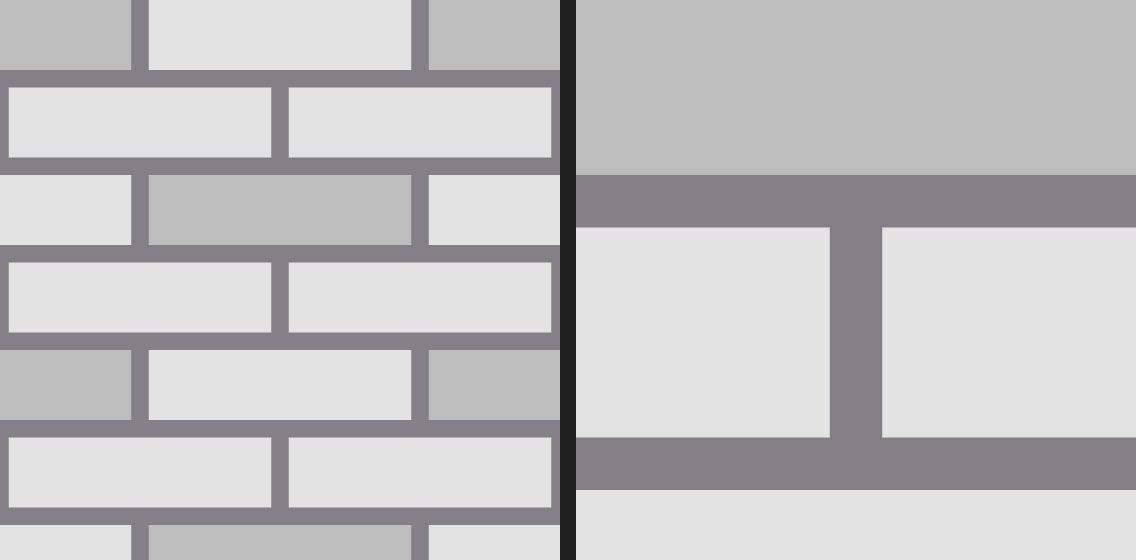
Left, the full canvas; right, a detail of the centre.
A three.js fragment shader for this pattern:

```glsl
// Flat running-bond brick wall: pale bricks, some darker ones, wide mauve-grey mortar.
varying vec2 vUv;

// Signed distance to an axis-aligned box centred on the origin
float boxDistance(vec2 p, vec2 halfSize) {
  vec2 d = abs(p) - halfSize;
  return max(d.x, d.y);
}

void main() {
  // One unit is a mortar joint, 1/32 of the canvas; rows are counted from the top
  vec2 p = vec2(vUv.x, 1.0 - vUv.y) * 32.0;
  float pixel = fwidth(p.y);
  vec2 pitch = vec2(16.0, 5.0);

  // Even rows are shifted by half a brick
  p.y += 0.5;
  float row = floor(p.y / pitch.y);
  float evenRow = 1.0 - mod(row, 2.0);
  p.x += 0.5 * pitch.x * evenRow;
  float column = floor(p.x / pitch.x);
  vec2 local = mod(p, pitch) - 0.5 * pitch;

  // Every other brick of the even rows is dark, alternating between those rows
  float isDark = evenRow * (1.0 - mod(column + floor(row * 0.5), 2.0));
  vec3 brick = mix(vec3(0.89), vec3(0.74), isDark);
  vec3 mortar = vec3(0.522, 0.498, 0.529);

  // Joint of one unit around each brick, with an edge one pixel soft
  float d = boxDistance(local, 0.5 * (pitch - 1.0));
  float coverage = clamp(0.5 - d / pixel, 0.0, 1.0);
  gl_FragColor = vec4(mix(mortar, brick, coverage), 1.0);
}
```
